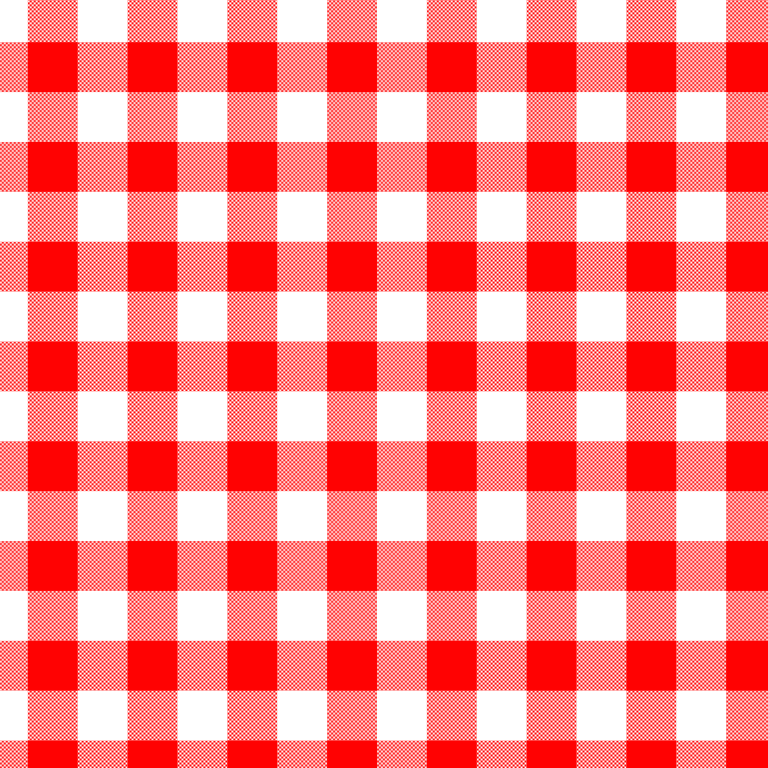
A three.js fragment shader for this pattern:

```glsl
varying vec2 vUv;

const vec3 RED = vec3(1.0, 0.008, 0.008);
const vec3 WHITE = vec3(1.0);
const float REPEAT = 0.1299;                   // one red and one white stripe
const vec2 ORIGIN = vec2(0.0362, -0.0292);     // lower left of a red check
const float WEAVES_PER_REPEAT = 25.0;          // pairs of threads in a repeat

vec2 triangleWave(vec2 x) {
  return 0.5 - abs(fract(x) - 0.5);
}

// Square wave from -1 to 1, averaged over the given width
vec2 squareWave(vec2 x, vec2 width) {
  return (triangleWave(x + 0.5 * width) - triangleWave(x - 0.5 * width)) / width;
}

// Share of warp thread on top in a plain weave
float plainWeave(vec2 p, vec2 width) {
  vec2 wave = squareWave(p, width);
  return 0.5 + 0.5 * wave.x * wave.y;
}

vec3 gingham(vec2 p, vec2 width) {
  // Dyed stripes: x holds the warp, y the weft
  vec2 dye = 0.5 + 0.5 * squareWave(p, width);

  // Interlaced threads, softened slightly beyond one pixel
  float warpOnTop = plainWeave(p * WEAVES_PER_REPEAT, 1.6 * width * WEAVES_PER_REPEAT);
  return mix(WHITE, RED, mix(dye.y, dye.x, warpOnTop));
}

void main() {
  vec2 cloth = (vUv - ORIGIN) / REPEAT;
  vec2 pixel = max(fwidth(vUv) / REPEAT, vec2(0.0001));
  gl_FragColor = vec4(gingham(cloth, pixel), 1.0);
}
```
